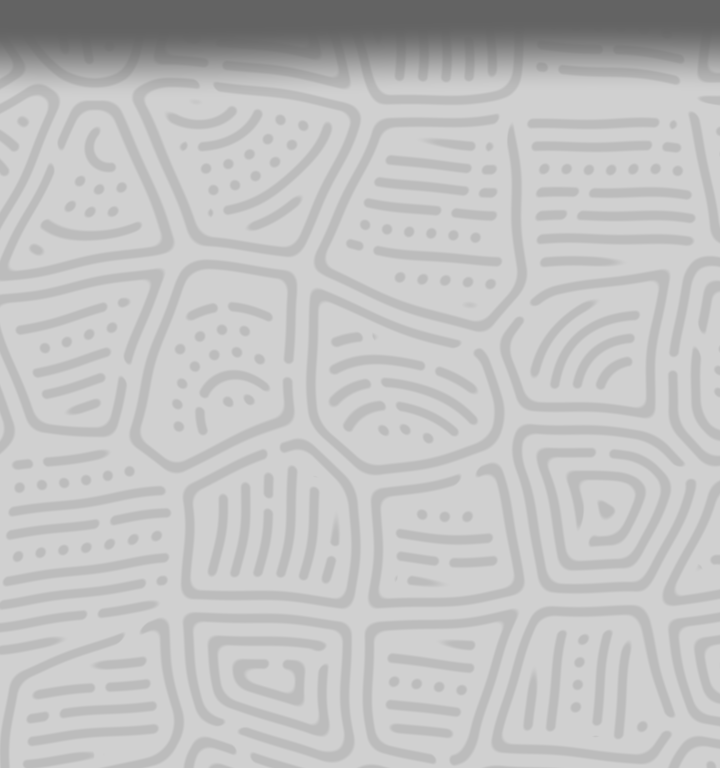
Write a Shadertoy shader that draws this pattern.

```glsl
// Embossed grey doodle of outlined patches filled with strokes, arcs and dots, shaded at the top.

// Lengths are fractions of the canvas height
const float CELL = 0.215;        // mean patch size
const float JITTER = 0.62;       // irregularity of the patches
const float GAP = 0.0295;        // spacing of neighbouring strokes
const float HALF_WIDTH = 0.0060; // half of the stroke width
const float DOT_RADIUS = 0.0066;
const float SOFTNESS = 0.0021;   // edge blur
const float TAU = 6.2831853;

const vec3 PAPER = vec3(0.815);
const vec3 INK = vec3(0.738);
const vec3 SHADE = vec3(0.39);

float hash(vec2 p, float seed) {
    return fract(sin(dot(p, vec2(127.1, 311.7)) + seed * 74.7) * 43758.5453);
}

vec2 direction(float angle) {
    return vec2(cos(angle), sin(angle));
}

float smoothMin(float a, float b, float k) {
    float h = max(k - abs(a - b), 0.0) / k;
    return min(a, b) - 0.25 * h * h * k;
}

vec2 patchSite(vec2 id) {
    vec2 offset = vec2(hash(id, 1.0), hash(id, 2.0)) - 0.5;
    return (id + 0.5 + JITTER * offset) * CELL;
}

vec2 nearestPatch(vec2 p) {
    vec2 base = floor(p / CELL), nearest = base;
    float best = 1e3;
    for (int y = -1; y <= 1; y++)
    for (int x = -1; x <= 1; x++) {
        vec2 id = base + vec2(x, y);
        float d = distance(p, patchSite(id));
        if (d < best) { best = d; nearest = id; }
    }
    return nearest;
}

// Distance from p to the rounded border of one patch, positive inside
float borderDistance(vec2 p, vec2 id) {
    vec2 site = patchSite(id);
    float d = 1.0;
    for (int y = -2; y <= 2; y++)
    for (int x = -2; x <= 2; x++) {
        if (x == 0 && y == 0) continue;
        vec2 other = patchSite(id + vec2(x, y));
        d = smoothMin(d, dot(0.5 * (site + other) - p, normalize(other - site)), 0.016);
    }
    return d;
}

// Nested outlines, each opened by one round-ended break
float outlines(vec2 p, vec2 id, float border, float rings) {
    if (rings < 1.0) return 1.0;
    float ring = clamp(floor(border / GAP), 0.0, rings - 1.0);
    vec2 q = p - patchSite(id);
    vec2 ray = direction(TAU * hash(id, 11.0 + ring));
    float side = abs(q.x * ray.y - q.y * ray.x);
    float opening = dot(q, ray) > 0.0 ? max(0.015 - side, 0.0) : 0.0;
    return length(vec2(border - (ring + 0.5) * GAP, opening)) - HALF_WIDTH;
}

// Point at length t along a straight or curved row
vec2 pointOnRow(vec2 origin, float axis, bool curved, float row, float t) {
    vec2 along = direction(axis);
    return curved ? origin + row * direction(axis + t / row)
                  : origin + t * along + row * vec2(-along.y, along.x);
}

// Rows of strokes or dots, kept clear of the patch border by inset
float rows(vec2 p, vec2 id, float inset) {
    bool curved = hash(id, 3.0) > 0.68;
    float turn = hash(id, 4.0);
    float axis = curved ? TAU * turn
                        : step(0.55, turn) * 0.25 * TAU + 0.5 * (hash(id, 5.0) - 0.5);
    vec2 along = direction(axis);
    vec2 origin = patchSite(id) - (curved ? 0.085 * along : vec2(0.0));
    vec2 q = p - origin;
    q = vec2(dot(q, along), dot(q, vec2(-along.y, along.x)));

    float across = curved ? length(q) : q.y;
    float index = round(across / GAP);
    if (curved) index = max(index, 1.0);
    float row = index * GAP;
    float t = curved ? atan(q.y, q.x) * row : q.x;

    if (hash(id, 20.0 + index) < 0.23) {
        float dotT = GAP * round(t / GAP);
        vec2 centre = pointOnRow(origin, axis, curved, row, dotT);
        if (borderDistance(centre, id) < inset) return 1.0;
        return length(vec2(across - row, t - dotT)) - DOT_RADIUS;
    }
    vec2 centre = pointOnRow(origin, axis, curved, row, t);
    float outside = max(inset - borderDistance(centre, id), 0.0);
    float breakAt = (hash(id, 40.0 + index) - 0.5) * 0.26;
    float opening = max(0.013 - abs(t - breakAt), 0.0);
    return length(vec2(across - row, max(outside, opening))) - HALF_WIDTH;
}

void mainImage(out vec4 fragColor, in vec2 fragCoord) {
    vec2 uv = fragCoord / iResolution.y;

    // Bend and wobble for a hand-drawn line
    vec2 p = uv + 0.013 * sin(uv.yx * vec2(12.0, 10.0) + vec2(0.7, 2.1));
    p += 0.0016 * sin(uv.yx * vec2(47.0, 41.0) + 9.0 * uv);

    vec2 id = nearestPatch(p);
    float border = borderDistance(p, id);
    float pick = hash(id, 6.0);
    float rings = pick < 0.2 ? 0.0 : pick < 0.72 ? 1.0 : pick < 0.88 ? 2.0 : 9.0;
    float inset = (rings + 0.52) * GAP;
    float d = min(outlines(p, id, border, rings), rows(p, id, inset));
    vec3 color = mix(INK, PAPER, smoothstep(-SOFTNESS, SOFTNESS, d));

    // Dark band along the top edge
    float depth = 1.0 - uv.y + 0.005 * sin(5.0 * uv.x + 4.0);
    color = mix(SHADE, color, smoothstep(0.032, 0.125, depth));
    fragColor = vec4(color, 1.0);
}
```
